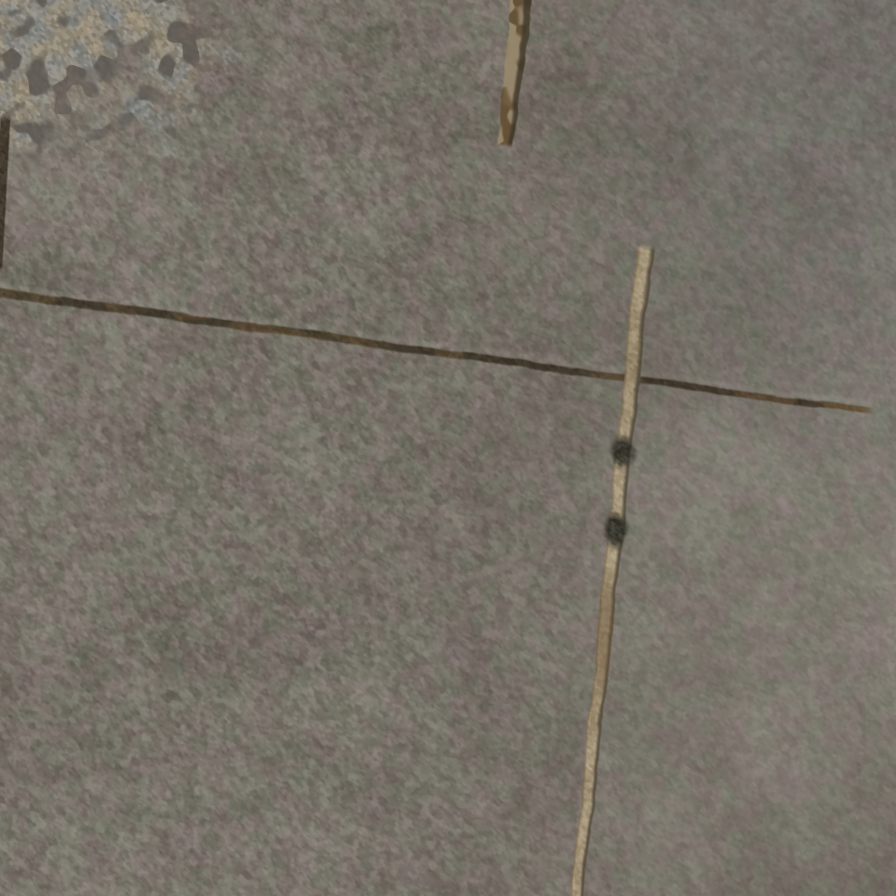
Give the GLSL for this texture, as a WebGL 1 fragment shader.

```glsl
precision highp float;
// Worn grey concrete floor with a dark joint, pale filler strips and a pitted corner.
uniform vec2 u_resolution;

#define STONE vec3(0.466, 0.444, 0.408)
#define JOINT vec3(0.23, 0.20, 0.15)
#define FILLER vec3(0.63, 0.57, 0.46)
#define RUST vec3(0.39, 0.31, 0.20)
#define PALE_GRIT vec3(0.57, 0.55, 0.50)
#define GRAIN_SCALE 105.0
#define GRAIN_AMOUNT 0.17
#define TINT_AMOUNT 0.045
#define PIT_SCALE 64.0

vec3 hash3(vec2 cell) {
  vec3 h = fract(cell.xyx * vec3(0.1031, 0.1030, 0.0973));
  h += dot(h, h.yxz + 33.33);
  return fract((h.xxy + h.yzz) * h.zyx);
}

// Smooth cellular noise: random shades blended by distance to cell seeds, 0 to 1.
float cellNoise(vec2 p) {
  vec2 cell = floor(p);
  float sum = 0.0;
  float weight = 0.0;
  for (int j = -1; j <= 1; j++) {
    for (int i = -1; i <= 1; i++) {
      vec2 id = cell + vec2(float(i), float(j));
      vec3 seed = hash3(id);
      vec2 offset = id + seed.xy - p;
      float w = exp(-5.0 * dot(offset, offset));
      sum += w * seed.z;
      weight += w;
    }
  }
  return sum / weight;
}

// Segment frame: x is the signed distance across, y the fraction along.
vec2 along(vec2 p, vec2 a, vec2 b) {
  vec2 d = b - a;
  vec2 q = p - a;
  return vec2(dot(q, vec2(-d.y, d.x)) / length(d), dot(q, d) / dot(d, d));
}

float band(vec2 s, float halfWidth, float soft, float endSoft) {
  float across = 1.0 - smoothstep(halfWidth - soft, halfWidth + soft, abs(s.x));
  return across * smoothstep(-endSoft, endSoft, s.y)
       * (1.0 - smoothstep(1.0 - endSoft, 1.0 + endSoft, s.y));
}

float blot(vec2 p, vec2 center, vec2 radius) {
  return 1.0 - smoothstep(0.45, 1.2, length((p - center) / radius));
}

void main() {
  vec2 p = gl_FragCoord.xy / u_resolution;
  float aa = max(0.0014, 0.75 / u_resolution.y);

  // Grain, stretched along a falling diagonal
  vec2 slant = vec2(p.x - p.y, (p.x + p.y) * 1.5) * 0.7071;
  float coarse = cellNoise(slant * GRAIN_SCALE) - 0.5;
  float fine = cellNoise(slant * GRAIN_SCALE * 2.1 + 17.0) - 0.5;
  float mottle = cellNoise(p * 23.0 + 5.0) - 0.5;
  float patches = cellNoise(p * 9.0 + 31.0) - 0.5;
  float contrast = mix(1.0, 0.6, smoothstep(0.35, 0.85, p.x));
  float grain = (coarse * 0.55 + fine * 0.45) * contrast;

  // Broad tone and faint warm, cool tints
  float broad = 0.010 * sin(5.0 * p.x + 2.0 * p.y + 1.0) + 0.008 * sin(4.0 * p.x - 7.0 * p.y);
  broad += 0.028 * blot(p, vec2(0.92, 0.38), vec2(0.30, 0.28));
  broad -= 0.025 * blot(p, vec2(0.80, 0.92), vec2(0.25, 0.22));
  broad -= 0.035 * blot(p, vec2(0.02, 0.71), vec2(0.08, 0.06));
  float tint = cellNoise(p * 58.0 + 71.0) - 0.5;
  vec3 color = STONE + broad + GRAIN_AMOUNT * grain + 0.035 * mottle + 0.03 * patches;
  color += TINT_AMOUNT * tint * vec3(0.6, -0.4, 0.3);
  color += vec3(-0.012, -0.003, 0.008) * smoothstep(0.55, 1.0, p.x) * smoothstep(0.3, 0.9, p.y);

  // Pitted corner with exposed pale grit
  float reach = length((p - vec2(0.04, 0.99)) / vec2(0.19, 0.17));
  float worn = 1.0 - smoothstep(0.55, 1.15, reach + 0.7 * mottle + 0.4 * tint);
  float pits = cellNoise(p * PIT_SCALE + 9.0);
  vec3 grit = PALE_GRIT + 0.16 * fine + 0.10 * tint * vec3(1.0, 0.4, -0.6);
  grit = mix(grit, vec3(0.34, 0.32, 0.30), 0.85 * (1.0 - smoothstep(0.24, 0.46, pits)));
  color = mix(color, grit, worn * 0.85);

  // Long dark joint, tapering to the right
  vec2 joint = along(p, vec2(-0.02, 0.676), vec2(0.97, 0.541));
  joint.x += 0.0008 * sin(p.x * 31.0) + 0.002 * tint;
  float jointWidth = mix(0.0050, 0.0034, clamp(joint.y, 0.0, 1.0));
  float rusty = smoothstep(0.50, 0.72, cellNoise(p * 27.0 + 43.0));
  vec3 jointColor = mix(JOINT, RUST, 0.55 * rusty + 0.35 * smoothstep(0.92, 1.0, joint.y));
  jointColor += 0.07 * fine + 0.05 * smoothstep(-0.001, -0.006, joint.x);
  color += 0.035 * band(joint - vec2(0.008, 0.0), 0.003, 0.003, 0.02);
  color = mix(color, jointColor, 0.92 * band(joint, jointWidth, aa * 1.2, 0.012));

  // Short dark joint at the left edge
  vec2 edgeJoint = along(p, vec2(0.006, 0.868), vec2(-0.003, 0.70));
  color = mix(color, JOINT + 0.08 * fine, 0.9 * band(edgeJoint, 0.0055, aa, 0.03));

  // Main filler strip with shaded right side
  vec2 strip = along(p, vec2(0.720, 0.724), vec2(0.6435, -0.01));
  strip.x += 0.0010 * sin(p.y * 42.0) + 0.002 * tint;
  float stripWidth = mix(0.0095, 0.0068, clamp(strip.y, 0.0, 1.0));
  float shade = smoothstep(0.25, 0.85, strip.x / stripWidth);
  float rim = smoothstep(0.55, 1.0, -strip.x / stripWidth);
  vec3 stripColor = FILLER + 0.12 * fine + 0.10 * mottle;
  stripColor = mix(stripColor, RUST, 0.5 * rim);
  stripColor = mix(stripColor, JOINT + 0.06, 0.85 * shade);
  float stain = blot(p, vec2(0.674, 0.29), vec2(0.02, 0.08));
  stripColor = mix(stripColor, RUST, 0.45 * stain);
  color = mix(color, stripColor, 0.95 * band(strip, stripWidth, aa, 0.006));

  // Upper filler strip, mottled with rust
  vec2 stub = along(p, vec2(0.5835, 1.01), vec2(0.564, 0.838));
  stub.x += 0.003 * tint;
  vec3 stubColor = mix(FILLER - 0.04, RUST, smoothstep(0.40, 0.65, cellNoise(p * 75.0)));
  stubColor = mix(stubColor, JOINT, 0.85 * smoothstep(0.001, 0.006, stub.x));
  color = mix(color, stubColor, 0.92 * band(stub, mix(0.0125, 0.0085, stub.y), aa, 0.02));

  // Two dark blots on the main strip
  vec2 rough = p + 0.008 * vec2(tint, mottle);
  float blots = max(blot(rough, vec2(0.694, 0.498), vec2(0.014, 0.019)),
                    blot(rough, vec2(0.687, 0.409), vec2(0.011, 0.020)));
  color = mix(color, vec3(0.19, 0.19, 0.16) + 0.12 * fine, 0.9 * blots);

  gl_FragColor = vec4(clamp(color, 0.0, 1.0), 1.0);
}
```
